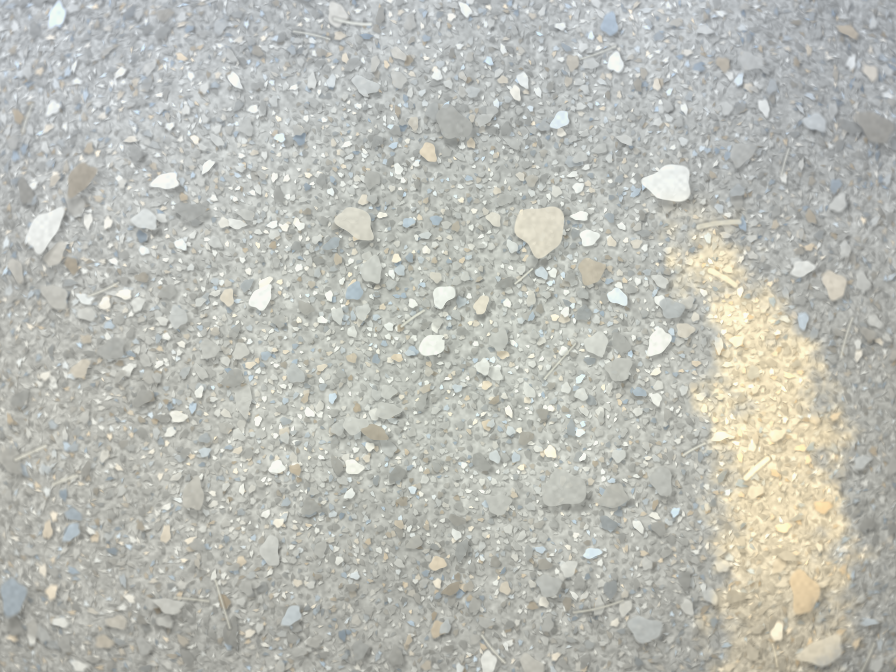
Give the GLSL for this texture, as a WebGL 1 fragment shader.

```glsl
precision highp float;
uniform vec2 u_resolution;

#define FINEST_CELL 0.0105
#define CELL_GROWTH 1.65
#define TONE_SPREAD 0.36
#define WHITE_CHANCE 0.15
#define SHADOW_DEPTH 0.17
#define EDGE_SOFTNESS 0.0014
#define OUTER_BLUR 0.0034
#define STICK_CELL 0.16
#define STICK_CHANCE 0.36

vec4 hash4(vec2 p) {
  vec4 h = vec4(dot(p, vec2(127.1, 311.7)), dot(p, vec2(269.5, 183.3)),
                dot(p, vec2(419.2, 371.9)), dot(p, vec2(97.3, 157.7)));
  return fract(sin(h) * 43758.55);
}

float noise(vec2 p) {
  vec2 i = floor(p), f = fract(p);
  f = f * f * (3.0 - 2.0 * f);
  return mix(mix(hash4(i).x, hash4(i + vec2(1.0, 0.0)).x, f.x),
             mix(hash4(i + vec2(0.0, 1.0)).x, hash4(i + 1.0).x, f.x), f.y);
}

float fbm(vec2 p) {
  float sum = 0.0, amp = 0.5;
  for (int i = 0; i < 4; i++) {
    sum += amp * noise(p);
    p = p * 2.03 + 17.3;
    amp *= 0.5;
  }
  return sum / 0.9375;
}

mat2 rotation(float a) {
  return mat2(cos(a), -sin(a), sin(a), cos(a));
}

// Angular pebble: an ellipse with a wobbling outline
float pebble(vec2 q, float stretch, float radius, float phase) {
  q.y *= stretch;
  float a = atan(q.y, q.x + 1e-5);
  float wobble = 0.12 * sin(3.0 * a + phase) + 0.07 * sin(5.0 * a - 2.0 * phase);
  return length(q) * (1.0 + wobble) - radius;
}

// One layer of pebbles, smeared around the centre towards the borders
vec3 scatter(vec3 ground, vec2 p, float cell, float share, float seed, float soft, vec2 fromCentre) {
  vec2 g = p / cell, id = floor(g);
  float outer = smoothstep(0.2, 0.75, length(fromCentre));
  float tangent = atan(fromCentre.x, -fromCentre.y);
  float blur = soft / cell;
  for (int j = -1; j <= 1; j++) {
    for (int i = -1; i <= 1; i++) {
      vec2 c = id + vec2(float(i), float(j));
      vec4 place = hash4(c + seed), look = hash4(c + seed + 71.7);
      if (place.x > share) continue;
      float angle = tangent + (place.w - 0.5) * mix(6.28, 1.8, outer);
      float stretch = 1.1 + 0.9 * look.x * look.x + 0.35 * outer;
      float radius = mix(0.24, 0.5, look.y * look.y);
      vec2 q = g - c - 0.15 - 0.7 * place.yz;
      mat2 turn = rotation(angle);
      float body = pebble(turn * q, stretch, radius, look.z * 6.28);
      float shade = pebble(turn * (q + vec2(-0.07, 0.11)), stretch, radius, look.z * 6.28);
      ground *= 1.0 - SHADOW_DEPTH * (1.0 - smoothstep(-blur, blur + 0.12, shade));
      float white = step(1.0 - WHITE_CHANCE * (1.0 - 0.55 * smoothstep(0.15, 0.55, fromCentre.x)), look.w);
      float tone = 1.02 + TONE_SPREAD * (fract(look.w * 13.7) - 0.5);
      tone = mix(tone, 1.31, white) + 0.04 * (q.y - q.x);
      float hue = 2.0 * fract(look.z * 9.1) - 1.0;
      vec3 tint = 1.0 + vec3(0.09, 0.01, -0.09) * hue * hue * hue;
      ground = mix(ground, tone * tint, 0.9 * (1.0 - smoothstep(-blur, blur, body)));
    }
  }
  return ground;
}

// Sparse pale straws and splinters
vec3 sticks(vec3 ground, vec2 p, float soft) {
  vec2 id = floor(p / STICK_CELL);
  for (int j = -1; j <= 1; j++) {
    for (int i = -1; i <= 1; i++) {
      vec2 c = id + vec2(float(i), float(j));
      vec4 r = hash4(c + 5.3), s = hash4(c + 43.9);
      if (r.x > STICK_CHANCE) continue;
      vec2 q = rotation(s.x * 3.14) * (p - (c + r.yz) * STICK_CELL);
      q.y += 6.0 * (s.y - 0.5) * q.x * q.x;
      float halfLength = mix(0.016, 0.038, r.w);
      float width = mix(0.0012, 0.0045, s.z * s.z);
      float d = length(vec2(max(abs(q.x) - halfLength, 0.0), q.y)) - width;
      ground *= 1.0 - 0.14 * (1.0 - smoothstep(0.0, 0.005, d));
      ground = mix(ground, vec3(1.22, 1.21, 1.18) - 0.16 * s.w, 1.0 - smoothstep(-soft, soft, d));
    }
  }
  return ground;
}

// Cool upper light, greenish middle, dimmer right side and lower corners
vec3 ambientLight(vec2 p, vec2 fromCentre) {
  vec3 light = mix(vec3(0.755, 0.755, 0.725), vec3(0.765, 0.785, 0.80), smoothstep(0.35, 1.0, p.y));
  light = mix(light, vec3(0.775, 0.79, 0.755), exp(-7.0 * dot(fromCentre, fromCentre)));
  light *= 1.0 - 0.08 * smoothstep(0.25, 0.6, fromCentre.x);
  light *= 1.0 - 0.07 * (1.0 - smoothstep(0.0, 0.35, p.y));
  return light * (0.93 + 0.14 * fbm(p * 5.0));
}

// Curved warm patch of sun with a crumbled edge
float sunPatch(vec2 p) {
  float spine = 1.17 - 0.56 * (p.y - 0.2) * (p.y - 0.2);
  float width = mix(0.095, 0.05, smoothstep(0.2, 0.7, p.y));
  float d = abs(p.x - spine) - width + 0.13 * (fbm(p * 28.0) - 0.5);
  float ends = (1.0 - smoothstep(0.6, 0.73, p.y)) * mix(0.55, 1.0, smoothstep(0.0, 0.25, p.y));
  return ends * (1.0 - smoothstep(-0.04, 0.025, d));
}

void main() {
  vec2 p = gl_FragCoord.xy / u_resolution.y;
  vec2 fromCentre = p - 0.5 * vec2(u_resolution.x / u_resolution.y, 1.0);
  float soft = max(EDGE_SOFTNESS, 0.6 / u_resolution.y);
  soft += OUTER_BLUR * smoothstep(0.25, 0.85, length(fromCentre));

  // Dusty ground, then pebbles from fine to coarse
  vec3 tone = vec3(0.82 + 0.22 * fbm(p * 75.0) + 0.14 * noise(p * 210.0));
  float cell = FINEST_CELL, share = 0.85;
  for (int layer = 0; layer < 5; layer++) {
    tone = scatter(tone, p, cell, share, 19.0 * float(layer) + 3.1, soft, fromCentre);
    cell *= CELL_GROWTH;
    share *= 0.58;
  }
  tone = sticks(tone, p, soft);
  tone *= 0.96 + 0.08 * noise(p * 160.0);

  vec3 light = ambientLight(p, fromCentre);
  light *= mix(vec3(1.0), vec3(1.34, 1.25, 1.10), sunPatch(p));
  gl_FragColor = vec4(min(light * tone, vec3(0.99, 0.985, 0.96)), 1.0);
}
```
